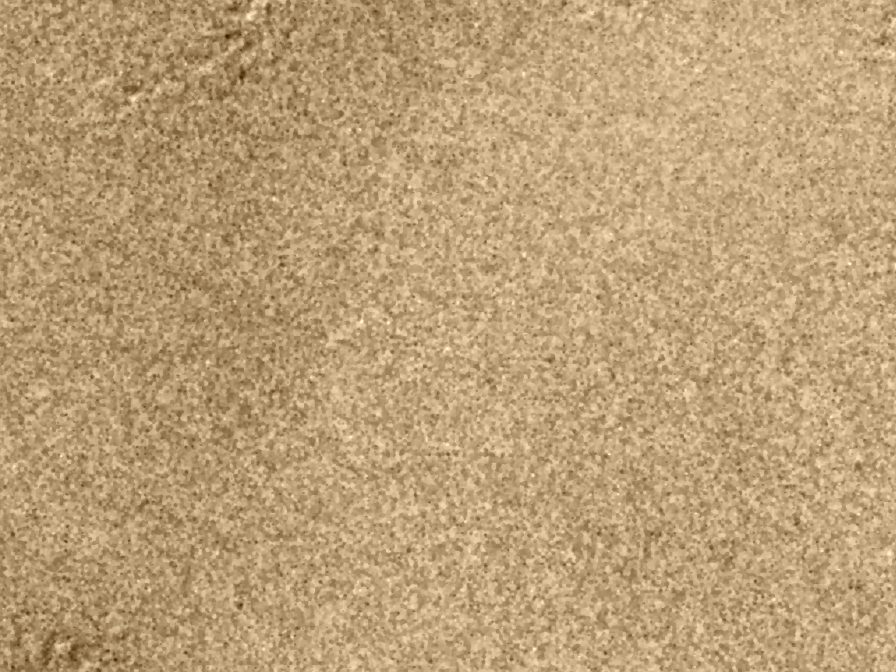
Reproduce this texture procedurally as a Shadertoy shader.

```glsl
const vec3 SAND = vec3(0.750, 0.640, 0.478);
const vec3 SHADE_TINT = vec3(1.0, 1.02, 1.03);

// Integer hash, three random values per cell
vec3 hash3(vec2 cell) {
    uvec3 v = uvec3(ivec3(cell, 17)) * 1664525u + 1013904u;
    v.x += v.y * v.z;
    v.y += v.z * v.x;
    v.z += v.x * v.y;
    v ^= v >> 16u;
    v.x += v.y * v.z;
    v.y += v.z * v.x;
    v.z += v.x * v.y;
    return vec3(v >> 8u) / 16777216.0;
}

// Softly blended cellular noise: each cell holds one random tone, centred on 0
float cellTone(vec2 p, float sharpness) {
    vec2 home = floor(p);
    float sum = 0.0, total = 0.0;
    for (int y = -1; y <= 1; y++)
    for (int x = -1; x <= 1; x++) {
        vec2 cell = home + vec2(x, y);
        vec3 h = hash3(cell);
        vec2 offset = p - cell - 0.1 - 0.8 * h.xy;
        float weight = exp(-sharpness * dot(offset, offset));
        sum += weight * h.z;
        total += weight;
    }
    return sum / total - 0.5;
}

// Sparse oval specks, 'share' is the fraction of cells that hold one
float specks(vec2 p, float share, float radius) {
    vec3 h = hash3(floor(p) + 71.0);
    vec2 offset = fract(p) - mix(vec2(0.3), vec2(0.7), h.xy);
    float size = radius * mix(0.6, 1.2, h.x);
    float dist = length(offset * vec2(1.0, mix(0.7, 1.5, h.y)));
    return step(h.z, share) * (1.0 - smoothstep(size * 0.3, size * 1.4, dist));
}

float layeredSines(vec2 p) {
    float sum = 0.0, amplitude = 0.5;
    for (int i = 0; i < 4; i++) {
        p += 0.4 * sin(p.yx * 1.3 + float(i) * 1.7);
        sum += amplitude * sin(p.x + 0.4) * sin(p.y + 1.1);
        p = mat2(1.2, 1.3, -1.3, 1.2) * p;
        amplitude *= 0.55;
    }
    return sum;
}

float patchAt(vec2 p, vec2 centre, vec2 size) {
    vec2 q = (p - centre) / size;
    return exp(-dot(q, q));
}

// Where the surface is trodden and crumbly
float crumbMask(vec2 p) {
    float mask = patchAt(p, vec2(0.37, 0.95), vec2(0.07, 0.08));
    mask += 0.7 * patchAt(p, vec2(0.20, 0.87), vec2(0.08, 0.08));
    mask += 0.7 * patchAt(p, vec2(0.90, 1.00), vec2(0.07, 0.04));
    mask += 0.3 * patchAt(p, vec2(1.02, 0.77), vec2(0.14, 0.10));
    mask += 0.8 * patchAt(p, vec2(1.33, 0.94), vec2(0.04, 0.07));
    mask += 0.7 * patchAt(p, vec2(1.33, 0.62), vec2(0.04, 0.08));
    mask += 0.7 * patchAt(p, vec2(0.12, 0.02), vec2(0.13, 0.05));
    return mask;
}

float crumbHeight(vec2 p) {
    return cellTone(p * 48.0, 6.0) + 0.5 * cellTone(p * 90.0 + 9.0, 6.0);
}

// Damp left side and upper band, dry pale right side
float broadTone(vec2 p) {
    float drift = layeredSines(p * 4.0);
    float dry = smoothstep(0.2, 0.62, p.x + 0.12 * drift);
    float tone = mix(-0.045, 0.018, dry) + 0.03 * drift;
    tone -= 0.065 * patchAt(p, vec2(0.58, 1.0), vec2(0.28, 0.13));
    tone -= 0.035 * patchAt(p, vec2(0.36, 0.48), vec2(0.13, 0.28));
    tone -= 0.09 * patchAt(p, vec2(0.05, 0.0), vec2(0.20, 0.10));
    tone += 0.035 * patchAt(p, vec2(1.0, 0.85), vec2(0.28, 0.15));
    return tone;
}

void mainImage(out vec4 fragColor, in vec2 fragCoord) {
    vec2 p = fragCoord / iResolution.y;
    float tone = broadTone(p);

    // Fine grains over coarser clusters
    float grain = 0.25 * cellTone(p * 190.0, 7.0);
    grain += 0.15 * cellTone(p * 115.0 + 37.0, 7.0);
    grain += 0.04 * cellTone(p * 38.0 + 11.0, 5.0);
    float paleCalm = patchAt(p, vec2(1.05, 0.82), vec2(0.3, 0.22));
    tone += grain * (1.0 - 0.3 * paleCalm);

    // Crumbs lit from the upper left
    vec2 towardLight = vec2(-0.006, 0.007);
    float relief = crumbHeight(p) - crumbHeight(p + towardLight);
    tone += crumbMask(p) * (0.42 * relief - 0.02);

    // Dark minerals and bright quartz
    tone -= 0.15 * specks(p * 85.0, 0.22, 0.26);
    tone -= 0.28 * specks(p * 24.0 + 5.0, 0.010, 0.13);
    tone += 0.15 * specks(p * 70.0 + 23.0, 0.08, 0.20);

    vec3 color = SAND + tone * SHADE_TINT;
    fragColor = vec4(clamp(color, 0.0, 1.0), 1.0);
}
```
